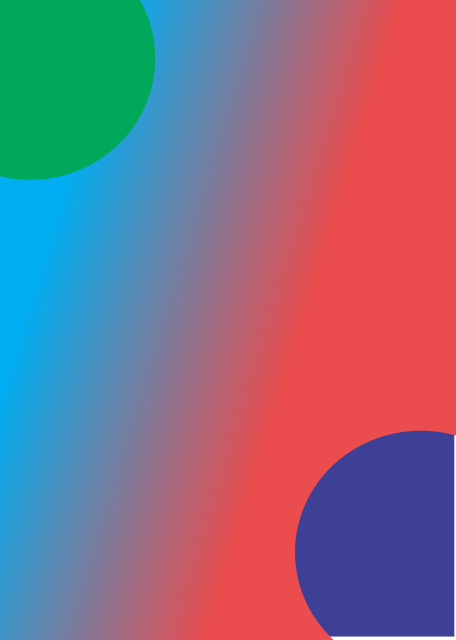
A Shadertoy shader for this background:

```glsl
// Slanted blue-to-red gradient with a green disc top left and a clipped indigo disc bottom right.

// Approximate signed distance to an ellipse, negative inside
float ellipse(vec2 p, vec2 center, vec2 radii) {
    return (length((p - center) / radii) - 1.0) * min(radii.x, radii.y);
}

// Antialiased coverage of a signed distance, one pixel wide
float coverage(float dist) {
    return clamp(0.5 - dist * iResolution.y, 0.0, 1.0);
}

void mainImage(out vec4 fragColor, in vec2 fragCoord) {
    // Canvas height is one unit
    vec2 p = fragCoord / iResolution.y;
    float aspect = iResolution.x / iResolution.y;

    // Slanted gradient
    float slant = p.x + 0.308 * (1.0 - p.y);
    float blend = clamp((slant - 0.189) / 0.4425, 0.0, 1.0);
    vec3 color = mix(vec3(0.0, 0.682, 0.945), vec3(0.922, 0.298, 0.302), blend);

    // Green disc
    float greenDisc = ellipse(p, vec2(0.047, 0.909), vec2(0.1955, 0.190));
    color = mix(color, vec3(0.0, 0.659, 0.349), coverage(greenDisc));

    // Indigo disc, cut short of the canvas edges to leave white slivers
    float indigoDisc = ellipse(p, vec2(aspect - 0.055, 0.137), vec2(0.1965, 0.190));
    float cut = max(p.x - (aspect - 0.0026), 0.0054 - p.y);
    vec3 discColor = mix(vec3(1.0), vec3(0.243, 0.251, 0.584), coverage(cut));
    color = mix(color, discColor, coverage(indigoDisc));

    fragColor = vec4(color, 1.0);
}
```
